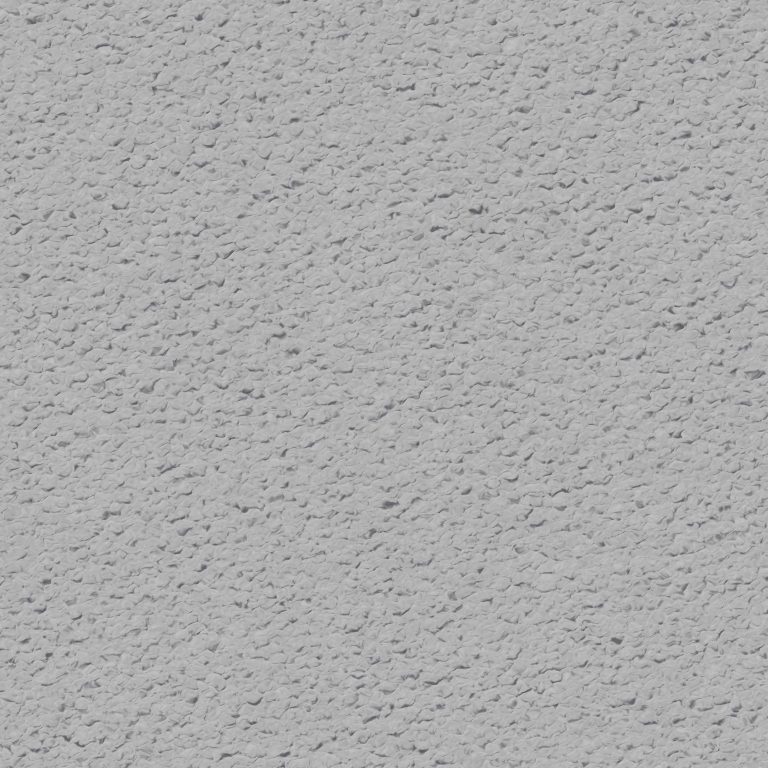
Reproduce this texture procedurally as a WebGL 2 fragment shader.

```glsl
#version 300 es
precision highp float;
// Rough grey plaster: flat-topped grains in two sizes form a height field,
// which is lit from the upper left with short cast shadows in the crevices.
// Gradient noise bends the grain outlines and adds ragged edges and grit.

uniform vec2 u_resolution;
out vec4 fragColor;

const vec2 GRAIN_COUNT = vec2(62.0, 84.0);
const vec2 GRAIN_AXIS = vec2(0.985, 0.174);
const vec2 TO_LIGHT = vec2(-0.2, 0.98);
const float LIGHT_SLOPE = 0.4;
const float CREVICE_FLOOR = -0.18;
const int SHADOW_STEPS = 4;

// Integer hash of a lattice cell, three values in 0..1
vec3 hash3(vec2 cell, float seed) {
    uvec3 v = uvec3(ivec3(vec3(cell, seed)) + 4096);
    v = v * 1664525u + 1013904223u;
    v.x += v.y * v.z; v.y += v.z * v.x; v.z += v.x * v.y;
    v ^= v >> 16u;
    v.x += v.y * v.z; v.y += v.z * v.x; v.z += v.x * v.y;
    return vec3(v >> 8u) / 16777216.0;
}

float cornerSlope(vec2 cell, vec2 offset, float seed) {
    float angle = 6.2832 * hash3(cell, seed).x;
    return dot(vec2(cos(angle), sin(angle)), offset);
}

float gradientNoise(vec2 p, float seed) {
    vec2 cell = floor(p);
    vec2 f = p - cell;
    vec2 u = f * f * f * (f * (f * 6.0 - 15.0) + 10.0);
    vec2 e = vec2(1.0, 0.0);
    float low = mix(cornerSlope(cell, f, seed),
                    cornerSlope(cell + e, f - e, seed), u.x);
    float high = mix(cornerSlope(cell + e.yx, f - e.yx, seed),
                     cornerSlope(cell + 1.0, f - 1.0, seed), u.x);
    return mix(low, high, u.y);
}

// Highest flat-topped grain at p: x is its height, y its random tone
vec2 grains(vec2 p, float seed) {
    vec2 cell = floor(p);
    vec2 best = vec2(CREVICE_FLOOR, 0.3);
    for (int y = -1; y <= 1; y++) {
        for (int x = -1; x <= 1; x++) {
            vec2 site = cell + vec2(x, y);
            vec3 r = hash3(site, seed);
            vec2 d = p - site - 0.05 - 0.9 * r.xy;
            float d2 = dot(d, d);
            float steepness = mix(0.9, 2.8, fract(r.z * 17.0));
            float height = 0.55 * r.z - steepness * d2 * d2;
            if (height > best.x) best = vec2(height, fract(r.z * 37.0));
        }
    }
    return best;
}

// Large grains with small ones and a ragged skin riding on them
vec2 surface(vec2 q) {
    vec2 large = grains(q, 1.0);
    vec2 small = grains(q * 1.8 + 7.3, 2.0);
    float skin = 0.15 * gradientNoise(q * 3.7, 8.0);
    float height = 0.72 * large.x + 0.48 * small.x + skin;
    return vec2(height, mix(large.y, small.y, 0.5));
}

// How far the surface towards the light rises above the light ray
float occlusion(vec2 q, float height) {
    float excess = 0.0;
    for (int i = 1; i <= SHADOW_STEPS; i++) {
        float reach = 0.1 * float(i);
        float rise = surface(q + TO_LIGHT * reach).x - height;
        excess = max(excess, rise - LIGHT_SLOPE * reach);
    }
    return excess;
}

vec3 plaster(vec2 p) {
    // Grain frame: wide cells leaning up to the right, with bent outlines
    vec2 acrossAxis = vec2(-GRAIN_AXIS.y, GRAIN_AXIS.x);
    vec2 q = vec2(dot(p, GRAIN_AXIS), dot(p, acrossAxis)) * GRAIN_COUNT;
    q += 0.5 * vec2(gradientNoise(q * 1.1, 3.0), gradientNoise(q * 1.1, 4.0));

    // Lighting
    vec2 here = surface(q);
    float rise = (surface(q + TO_LIGHT * 0.15).x - here.x) / 0.15;
    float patchiness = 0.95 + 0.5 * gradientNoise(p * 15.0, 5.0);
    float depth = occlusion(q, here.x) * patchiness;
    float shadow = clamp((depth - 0.02) / 0.35, 0.0, 1.0);

    // Tone: base, grain variation, grit and faint broad patches
    float tone = 0.694 - 0.024 * clamp(rise, -1.4, 1.5);
    tone += 0.04 * (here.y - 0.5);
    tone += 0.05 * gradientNoise(q * 3.4, 6.0);
    tone += 0.008 * gradientNoise(p * 5.0, 7.0);
    tone -= 0.27 * shadow;
    return vec3(tone) + vec3(0.0, -0.002, 0.018) * shadow;
}

void main() {
    // Two diagonal samples smooth the edges
    float unit = min(u_resolution.x, u_resolution.y);
    vec3 lower = plaster((gl_FragCoord.xy - 0.25) / unit);
    vec3 upper = plaster((gl_FragCoord.xy + 0.25) / unit);
    fragColor = vec4(0.5 * (lower + upper), 1.0);
}
```
